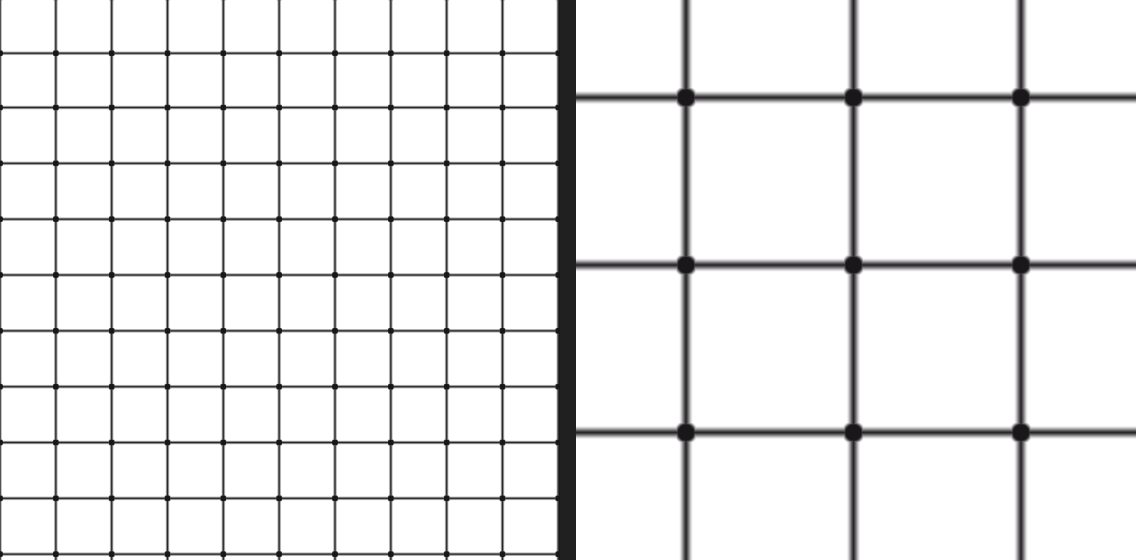
Left, the full canvas; right, a detail of the centre.
Give the GLSL for this pattern, as a three.js fragment shader.

```glsl
// Draws a square grid of thin dark lines with a round dot at every crossing.
varying vec2 vUv;

const float PITCH = 0.0997;         // spacing of the lines
const float BOTTOM_ROW = 0.0104;    // height of the lowest line
const float TOP_ROW_INDEX = 9.0;    // rows from here up sit slightly low
const float TOP_ROW_DROP = 0.0028;
const float COLUMN_HALF_WIDTH = 0.0018;
const float ROW_HALF_WIDTH = 0.0018;
const float DOT_RADIUS = 0.0059;
const float EDGE_START = 0.9968;    // dark strip along the right side
const float LINE_SOFTNESS = 0.0026;
const float DOT_SOFTNESS = 0.0016;
const vec3 PAPER = vec3(1.0);
const vec3 INK = vec3(0.10, 0.09, 0.10);

// Coverage of a shape whose boundary lies at the given extent.
float softFill(float dist, float extent, float softness) {
  return 1.0 - smoothstep(extent - softness, extent + softness, dist);
}

// Index of the grid line nearest to a position.
float nearestIndex(float position, float pitch) {
  return floor(position / pitch + 0.5);
}

// Signed offset from the nearest vertical line.
float columnOffset(float x, float pitch) {
  return x - nearestIndex(x, pitch) * pitch;
}

// Signed offset from the nearest horizontal line, with the top row lowered.
float rowOffset(float y, float pitch, float start, float drop) {
  float index = nearestIndex(y - start, pitch);
  float lowered = drop * step(TOP_ROW_INDEX - 0.5, index);
  return y - (start + index * pitch - lowered);
}

void main() {
  vec2 offset = vec2(columnOffset(vUv.x, PITCH),
                     rowOffset(vUv.y, PITCH, BOTTOM_ROW, TOP_ROW_DROP));

  // Lines
  float column = softFill(abs(offset.x), COLUMN_HALF_WIDTH, LINE_SOFTNESS);
  float row = softFill(abs(offset.y), ROW_HALF_WIDTH, LINE_SOFTNESS);

  // Dots at the crossings
  float dot = softFill(length(offset), DOT_RADIUS, DOT_SOFTNESS);

  // Right border
  float border = softFill(EDGE_START - vUv.x, 0.0, DOT_SOFTNESS);

  float ink = max(max(column, row), max(dot, border));
  gl_FragColor = vec4(mix(PAPER, INK, ink), 1.0);
}
```
